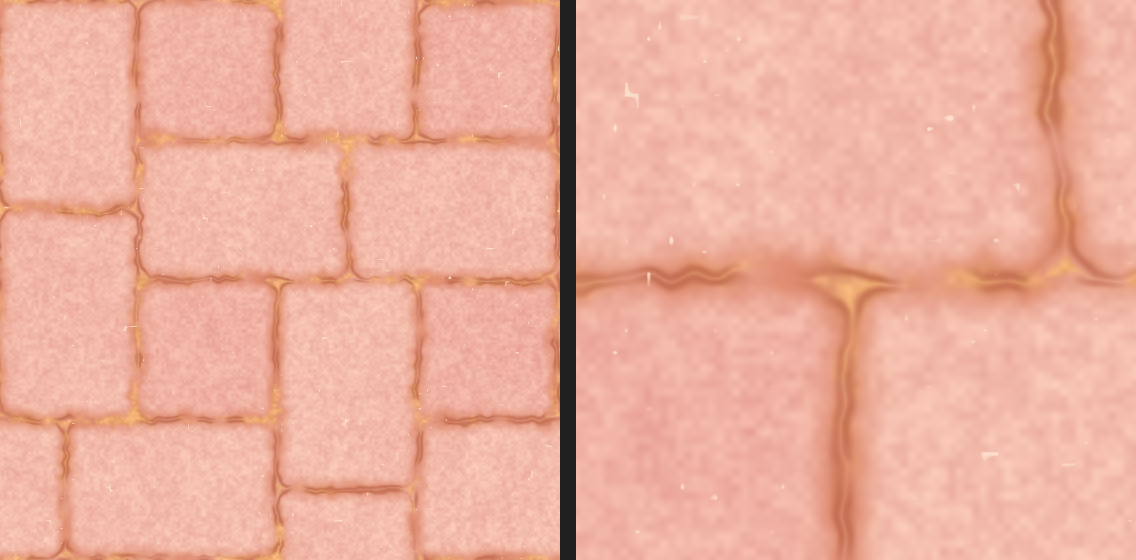
Left: the whole. Right: its middle third, enlarged.
Give the GLSL for this texture, as a Shadertoy shader.

```glsl
const vec3 PALE = vec3(0.96, 0.75, 0.685);
const vec3 PINK = vec3(0.93, 0.66, 0.61);
const vec3 RUST = vec3(0.87, 0.54, 0.43);
const vec3 CRACK = vec3(0.74, 0.40, 0.29);
const vec3 SAND = vec3(0.95, 0.70, 0.44);

// Corner and size of the stones in half of the bond, in eighths of the canvas
const vec4 STONES[6] = vec4[6](
    vec4(0, 0, 2, 3), vec4(0, 3, 2, 3), vec4(2, 2, 3, 2),
    vec4(5, 2, 3, 2), vec4(2, 0, 2, 2), vec4(6, 0, 2, 2));

float hash(vec2 p) {
    vec3 q = fract(p.xyx * 0.1031);
    q += dot(q, q.yzx + 33.33);
    return fract((q.x + q.y) * q.z);
}

// Value noise that tiles over the canvas
float noise(vec2 uv, float cells) {
    vec2 p = uv * cells, i = floor(p), f = fract(p);
    f = f * f * (3.0 - 2.0 * f);
    vec2 a = mod(i, cells), b = mod(i + 1.0, cells);
    float s = cells * 1.7;
    return mix(mix(hash(a + s), hash(vec2(b.x, a.y) + s), f.x),
               mix(hash(vec2(a.x, b.y) + s), hash(b + s), f.x), f.y);
}

float roundedBox(vec2 p, vec2 halfSize, float radius) {
    vec2 q = abs(p) - halfSize + radius;
    return length(max(q, 0.0)) + min(max(q.x, q.y), 0.0) - radius;
}

// Distance to the nearest stone, and its share of pink
vec2 paving(vec2 p) {
    vec2 nearest = vec2(9.0, 0.0);
    for (int i = 0; i < 12; i++) {
        vec4 stone = STONES[i % 6];
        vec2 center = stone.xy + 0.5 * stone.zw + 4.0 * float(i / 6);
        vec2 local = mod(p - center + 4.0, 8.0) - 4.0;
        float d = roundedBox(local, 0.5 * stone.zw - 0.035, 0.2);
        float squareTone = stone.z == stone.w ? 0.4 : 0.05;
        float tone = squareTone + 0.3 * hash(vec2(i, 7));
        if (d < nearest.x) nearest = vec2(d, tone);
    }
    return nearest;
}

void mainImage(out vec4 fragColor, in vec2 fragCoord) {
    vec2 uv = fragCoord / iResolution.xy;
    uv.y = 1.0 - uv.y;

    // Uneven outlines
    vec2 wobble = vec2(noise(uv, 20.0), noise(uv + 0.37, 20.0)) - 0.5;
    vec2 ripple = vec2(noise(uv, 75.0), noise(uv + 0.61, 75.0)) - 0.5;
    vec2 p = uv * 8.0 + vec2(0.04, 0.0) + 0.09 * wobble + 0.06 * ripple;
    vec2 stone = paving(p);
    float d = stone.x;

    // Mottled stone face
    float cloud = noise(uv, 14.0);
    float blotch = noise(uv, 48.0);
    float grain = noise(uv, 110.0) + noise(uv, 210.0) - 1.0;
    float pinkness = stone.y + 0.3 * (cloud - 0.5) + 0.35 * (blotch - 0.5);
    vec3 color = mix(PALE, PINK, clamp(pinkness, 0.0, 1.0));
    color += grain * vec3(0.035, 0.065, 0.06);

    // Worn, rusty rim
    float rim = smoothstep(-0.24, 0.01, d);
    color = mix(color, RUST, rim * rim * (0.4 + 0.6 * noise(uv, 30.0)));

    // Sand in the joints and corners
    float patches = smoothstep(0.3, 0.75, 0.6 * noise(uv, 24.0) + 0.4 * noise(uv, 90.0));
    float sand = smoothstep(-0.07, 0.04, d) * patches;
    sand = max(sand, smoothstep(0.03, 0.09, d));
    color = mix(color, SAND + 0.1 * grain, 0.85 * sand);

    // Thin broken cracks along the stones
    float crack = exp(-pow((d - 0.01) / 0.028, 2.0));
    color = mix(color, CRACK, 0.75 * crack * smoothstep(0.2, 0.75, noise(uv + 0.19, 36.0)));

    // Bright flecks
    float fleck = smoothstep(0.9, 0.99, noise(uv + 0.43, 150.0));
    fleck *= smoothstep(0.45, 0.8, noise(uv, 40.0));
    color = mix(color, vec3(1.0, 0.91, 0.84), 0.8 * fleck);

    fragColor = vec4(clamp(color, 0.0, 1.0), 1.0);
}
```
